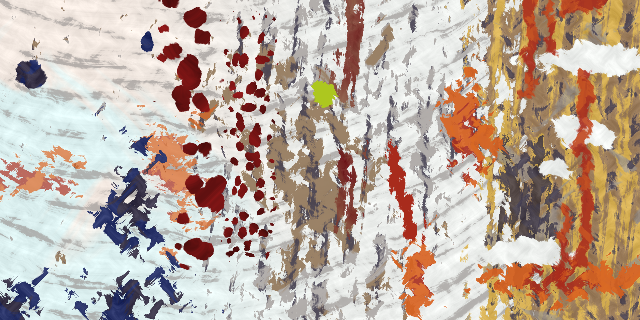
This texture is drawn by a Shadertoy shader. Its source:

```glsl
#define PLASTER vec3(.92, .93, .92)
#define ASH vec3(.67, .65, .64)
#define EARTH vec3(.63, .51, .38)
#define OCHRE vec3(.84, .69, .33)
#define RUST vec3(.66, .17, .11)
#define ORANGE vec3(.85, .38, .12)
#define OXBLOOD vec3(.42, .07, .07)
#define INK vec3(.20, .18, .26)
#define BLUE vec3(.13, .17, .38)
#define LIME vec3(.68, .78, .12)
#define EDGE .07

vec2 hash2(vec2 p) {
    vec3 h = fract(p.xyx * vec3(.1031, .1030, .0973));
    h += dot(h, h.yzx + 33.33);
    return fract((h.xx + h.yz) * h.zy);
}

// Cellular noise: distance to the nearest seed
float cells(vec2 p) {
    vec2 id = floor(p), f = fract(p);
    float d = 2.;
    for (int y = -1; y <= 1; y++)
        for (int x = -1; x <= 1; x++) {
            vec2 o = vec2(x, y);
            d = min(d, length(o + hash2(id + o + 40.) - f));
        }
    return d;
}

// Layered, warped sines, about -1 to 1
float grime(vec2 p) {
    float sum = 0., amp = .5;
    for (int i = 0; i < 5; i++) {
        p += .8 * sin(p.yx * 1.3 + float(i) * 1.7);
        sum += amp * sin(p.x) * sin(p.y);
        p = mat2(.8, .6, -.6, .8) * p * 1.9 + 3.1;
        amp *= .55;
    }
    return sum;
}

// Soft ellipse: 1 at the centre, 0 on the rim
float blot(vec2 p, vec2 centre, vec2 radius) {
    return 1. - length((p - centre) / radius);
}

// Signed distance to an upright bar, positive inside
float strip(vec2 p, float x, float low, float high, float halfWidth) {
    return min(halfWidth - abs(p.x - x), min(p.y - low, high - p.y));
}

float worn(float shape) {
    return smoothstep(-EDGE, EDGE, shape);
}

float cut(float dist) {
    return smoothstep(-.005, .005, dist);
}

void mainImage(out vec4 fragColor, in vec2 fragCoord) {
    vec2 p = fragCoord / iResolution.xy * vec2(2., 1.);
    vec2 q = p + .022 * vec2(grime(p * 15.), grime(p * 15. + 7.));
    float broad = grime(p * 4. + 2.);
    float mid = grime(p * 18. + 5.);
    float fine = grime(p * 55.);
    float grain = grime(vec2(p.x * 70., p.y * 9.) + mid);
    float arc = p.y - .33 * (p.x - .6) * (p.x - .6);
    float brush = grime(vec2(p.x * 8., arc * 55.) + mid * .5);
    float rough = mid * .6 + fine * .7;

    // Brushed plaster with cool and rosy stains
    vec3 col = PLASTER + .07 * brush + .05 * fine;
    float left = smoothstep(1.1, .3, p.x);
    col += left * mix(vec3(-.06, .01, .02), vec3(.02, -.03, -.05), worn((p.y - .6) * .4 + broad * .4));
    col = mix(col, ASH * .95, .7 * smoothstep(.3, .65, -brush - .4 * fine));

    // Rubbed grey areas
    float rubbed = max(blot(p, vec2(.99, .48), vec2(.25, .68)), blot(p, vec2(1.4, .6), vec2(.17, .24)));
    float bare = worn(grain * .6 + fine * .55 + mid * .4 + .45 * max(rubbed, -1.) - .2);
    vec3 grey = mix(ASH, EARTH * .9, worn(broad + mid * .5 - .25));
    grey = mix(grey, INK, .85 * smoothstep(.08, .45, grain * .7 - fine * .7));
    col = mix(col, grey, bare * .9);

    // Ochre wall with upright streaks
    float field = worn((p.x - 1.54) * 3. + grain * .4 + rough * .6);
    field = max(field, worn(strip(p, 1.535, -.1, 1.1, .014) * 20. + grain * .4 + fine * .4));
    vec3 wall = mix(EARTH, OCHRE, smoothstep(-.2, .2, grain + broad * .5 + fine * .3));
    wall = mix(wall, ASH * .9, .7 * worn(mid * .7 + broad * .6 - .3));
    wall = mix(wall, INK, .8 * smoothstep(.2, .5, fine * .7 - grain * .6));
    wall = mix(wall, INK, .8 * worn(blot(p, vec2(1.65, .36), vec2(.09, .2)) * .6 + grain + fine * .5 - .2));
    col = mix(col, wall + .1 * fine, field);

    // Orange rust and the low red band
    float rust = blot(q, vec2(1.46, .58), vec2(.07, .18));
    rust = max(rust, blot(q, vec2(1.74, .13), vec2(.25, .07)));
    rust = max(rust, blot(q, vec2(1.31, .13), vec2(.05, .1)));
    vec3 red = mix(RUST, ORANGE, worn(mid * .7 + fine * .4));
    col = mix(col, red, .9 * worn(rust * .8 + rough * 1.2 - .2));

    // Rosy smears
    float smear = max(blot(q, vec2(.07, .44), vec2(.2, .07)), blot(q, vec2(.54, .46), vec2(.1, .18)));
    col = mix(col, red, .7 * worn(smear * .6 + brush * .6 + rough * .8 - .25));

    // White flakes left on the wall
    float flake = blot(q, vec2(1.84, .81), vec2(.2, .045));
    flake = max(flake, blot(q, vec2(1.83, .59), vec2(.1, .05)));
    flake = max(flake, blot(q, vec2(1.74, .48), vec2(.06, .035)));
    flake = max(flake, blot(q, vec2(1.64, .21), vec2(.17, .035)));
    col = mix(col, PLASTER + .1 * rough, worn(flake + rough * .6));

    // Running red drips
    float drip = strip(q, 1.655, .69, 1.1, .018);
    drip = max(drip, strip(q, 1.72, .84, 1.1, .015));
    drip = max(drip, strip(q, 1.83, .16, .78, .019));
    drip = max(drip, strip(q, 1.76, .1, .36, .014));
    drip = max(drip, strip(q, 1.82, .965, 1.1, .06));
    col = mix(col, mix(RUST, red, .5), .9 * cut(drip + .02 * fine + .01 * grain));

    // Scraped leaning streaks
    vec2 lean = p - vec2(.25 * (p.y - .8), 0.);
    float scrape = strip(lean, 1.08, .68, 1.1, .045);
    scrape = max(scrape, strip(p, 1.09, .29, .53, .03));
    float slash = strip(q + vec2(.25 * (p.y - .4), 0.), 1.25, .25, .52, .022);
    float scratch = .05 * grain + .03 * fine - .006;
    col = mix(col, mix(OXBLOOD, EARTH, .3 + .5 * mid), .9 * cut(min(scrape, .02) + scratch));
    col = mix(col, RUST, cut(min(slash, .02) + scratch));

    // Peeling dark red columns
    float large = .2 * (.27 - cells(q * vec2(12., 13.)));
    float small = .2 * (.25 - cells(q * vec2(24., 22.)));
    float column = max(strip(p, .59, .66, 1.1, .06), strip(p, .64, .19, .54, .06));
    float chips = max(min(column, .035) + large, min(strip(p, .78, .22, .92, .05), .025) + small);
    col = mix(col, OXBLOOD * (1. + .5 * mid), cut(chips + .006 * fine));

    // Blue holes and a lime dab
    float hole = blot(q, vec2(.09, .76), vec2(.045, .045));
    hole = max(hole, blot(q, vec2(.46, .875), vec2(.025, .03)));
    float pit = blot(q, vec2(.42, .36), vec2(.075, .16));
    pit = max(pit, blot(q, vec2(.41, .06), vec2(.15, .08)));
    pit = max(pit, blot(q, vec2(.03, .05), vec2(.09, .08)));
    float blue = max(worn(hole + fine * .3), worn(pit * .8 + rough * 1.3 - .15));
    col = mix(col, mix(INK, BLUE, worn(mid)) + .12 * fine, blue);
    col = mix(col, LIME, worn(blot(q, vec2(1.005, .7), vec2(.035, .03)) + rough * .8));

    fragColor = vec4(clamp(col, 0., 1.), 1.);
}
```
